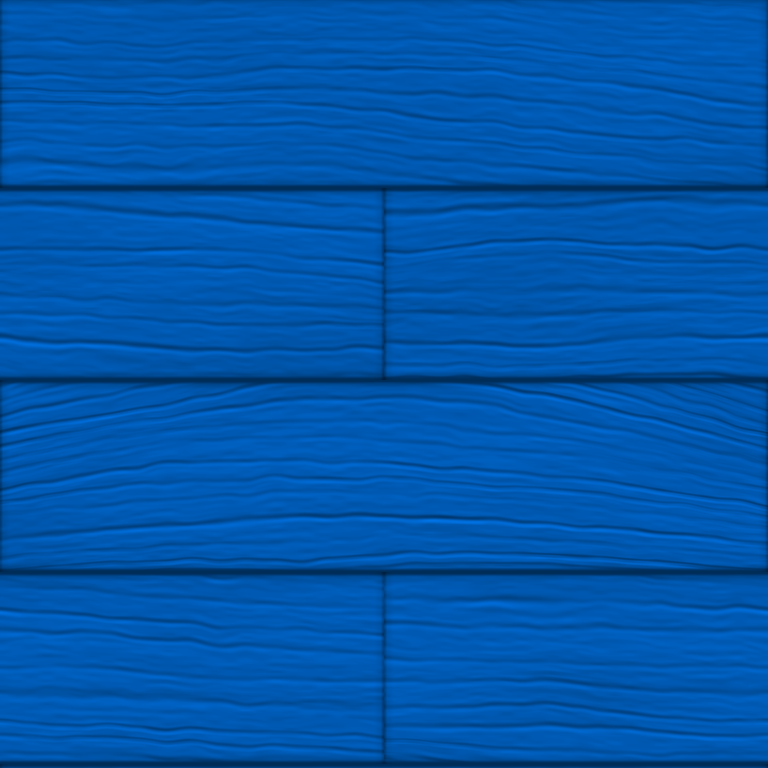
This texture is drawn by a Shadertoy shader. Its source:

```glsl
float hash(vec2 p) {
    vec3 q = fract(vec3(p.xyx) * 0.1031);
    q += dot(q, q.yzx + 33.33);
    return fract((q.x + q.y) * q.z);
}

float noise(vec2 p) {
    vec2 cell = floor(p), f = fract(p);
    f = f * f * (3.0 - 2.0 * f);
    return mix(mix(hash(cell), hash(cell + vec2(1, 0)), f.x),
               mix(hash(cell + vec2(0, 1)), hash(cell + vec2(1, 1)), f.x), f.y);
}

// Growth-ring coordinate: straight on rows 0 and 2, arched on rows 1 and 3
float ringCoord(vec2 p, float row) {
    float arch = (p.x - 0.45) * (p.x - 0.45);
    float bend = 0.2 * p.x;
    if (row == 1.0) bend = arch * (0.3 + 1.2 * p.y);
    if (row == 2.0) bend = 0.25 * arch + 0.03 * p.x;
    if (row == 3.0) bend = 0.3 * (p.x - 0.2) * (p.x - 0.2);
    float g = p.y + bend;
    g += 0.07 * (noise(vec2(p.x * 5.0, g * 3.0 + row * 17.0)) - 0.5);
    return g + 0.022 * (noise(vec2(p.x * 28.0, g * 12.0 + row * 29.0)) - 0.5);
}

// Surface height of a plank: fine fibres minus carved ring grooves
float grainHeight(vec2 p, float row) {
    float g = ringCoord(p, row);
    float arched = mod(row, 2.0);
    float u = g * mix(8.0, 10.0, arched) + row * 31.0;
    u += 0.9 * noise(vec2(p.x * 1.5, g * 5.0 + row * 11.0));
    float ring = floor(u);
    float offset = abs(fract(u) - 0.5 - 0.4 * (hash(vec2(ring, row)) - 0.5));
    float depth = 0.35 + 0.65 * hash(vec2(ring, row + 9.0));
    depth *= mix(0.35, 1.1, noise(vec2(p.x * 7.0, ring * 7.3)));
    depth *= mix(1.0, 1.1 - 0.7 * smoothstep(0.5, 0.85, g), step(2.5, row));
    float groove = depth * (1.0 - smoothstep(0.0, 0.17, offset));
    float fibre = 0.32 * noise(vec2(p.x * 14.0, g * 42.0 + row * 53.0));
    fibre += 0.24 * noise(vec2(p.x * 50.0, g * 70.0 + row * 71.0));
    return fibre - groove;
}

void mainImage(out vec4 fragColor, in vec2 fragCoord) {
    vec2 uv = fragCoord / iResolution.xy;

    // Four courses, one plank each, with joints staggered by half a plank
    float y = (uv.y - 0.005) * 4.0;
    float row = mod(floor(y), 4.0);
    vec2 plank = vec2(fract(uv.x + 0.5 * (1.0 - mod(row, 2.0))), fract(y));

    // Grain lit from above
    float height = grainHeight(plank, row);
    float above = grainHeight(plank + vec2(0.0, 0.022), row);
    float shade = 0.965 + 0.12 * height + 0.2 * (height - above);
    shade += 0.09 * (noise(vec2(plank.x * 4.0, plank.y * 3.0 + row * 13.0)) - 0.5);

    // Dark seams between courses, with soft bevels
    float seam = min(plank.y, 1.0 - plank.y) * 0.25;
    shade *= 1.0 - 0.16 * (1.0 - smoothstep(0.003, 0.014, seam));
    shade = mix(0.5, shade, smoothstep(0.001, 0.0065, seam));

    // Faint butt joints at the plank ends
    float joint = min(plank.x, 1.0 - plank.x);
    float jointWear = 0.7 + 0.6 * noise(vec2(row * 5.0, plank.y * 9.0));
    shade *= 1.0 - 0.24 * jointWear * (1.0 - smoothstep(0.0, 0.005, joint));
    shade *= 1.0 - 0.07 * (1.0 - smoothstep(0.003, 0.014, joint));

    vec3 bluePaint = vec3(0.0, 0.345, 0.69);
    fragColor = vec4(bluePaint * shade, 1.0);
}
```
